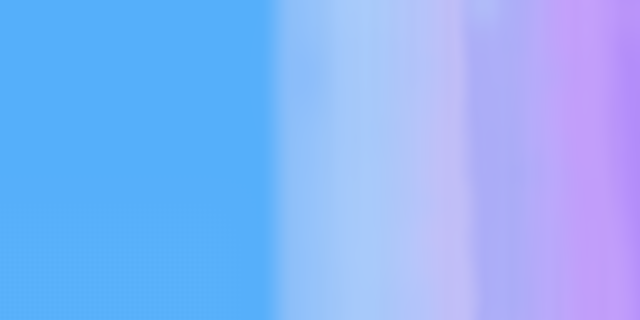
Write a WebGL 2 fragment shader that draws this background.

```glsl
#version 300 es
precision highp float;
// Soft vertical bands running from sky blue through pale lavender to violet.
// Smoothstep ramps are chained along x, their edges bent by value noise,
// then faint glows, streaks and a fine weave are laid on top.

#define EDGE_WARP 0.014
#define CLOUD_SCALE vec2(9.0, 5.0)
#define CLOUD_GAIN 0.018
#define STREAK_COUNT 70.0
#define STREAK_GAIN 0.010
#define WEAVE_COUNT 64.0
#define WEAVE_GAIN 0.006

uniform vec2 u_resolution;
out vec4 fragColor;

const vec3 SKY = vec3(0.335, 0.685, 0.982);
const vec3 SOFT_BLUE = vec3(0.555, 0.750, 0.978);
const vec3 PALE_BLUE = vec3(0.655, 0.790, 0.980);
const vec3 MIST = vec3(0.705, 0.770, 0.980);
const vec3 PALE_LILAC = vec3(0.755, 0.745, 0.970);
const vec3 PERIWINKLE = vec3(0.675, 0.680, 0.970);
const vec3 LAVENDER = vec3(0.725, 0.660, 0.980);
const vec3 ORCHID = vec3(0.760, 0.620, 0.980);
const vec3 VIOLET = vec3(0.705, 0.555, 0.980);

float hash(vec2 p) {
    return fract(sin(dot(p, vec2(127.1, 311.7))) * 43758.5453);
}

float noise(vec2 p) {
    vec2 cell = floor(p);
    vec2 f = fract(p);
    f = f * f * (3.0 - 2.0 * f);
    float low = mix(hash(cell), hash(cell + vec2(1.0, 0.0)), f.x);
    float high = mix(hash(cell + vec2(0.0, 1.0)), hash(cell + 1.0), f.x);
    return mix(low, high, f.y);
}

float fbm(vec2 p) {
    float sum = 0.0;
    float gain = 0.5;
    for (int i = 0; i < 3; i++) {
        sum += gain * noise(p);
        p = p * 2.0 + 7.3;
        gain *= 0.5;
    }
    return sum / 0.875;
}

// Elliptical falloff: 1 at the centre, fading smoothly outward
float glow(vec2 p, vec2 centre, vec2 radius) {
    vec2 d = (p - centre) / radius;
    return exp(-dot(d, d));
}

// Main colour ramp along x; the right-hand edges lean with height
vec3 bands(vec2 uv, float warp) {
    float x = uv.x;
    float bent = x + warp;
    float lilacEdge = 0.742 - 0.022 * uv.y;
    float orchidEdge = 0.890 - 0.020 * uv.y;
    float violetEdge = 0.985 - 0.030 * smoothstep(0.0, 0.65, uv.y);

    vec3 color = mix(SKY, SOFT_BLUE, smoothstep(0.405, 0.460, x));
    color = mix(color, PALE_BLUE, smoothstep(0.445, 0.570, x));
    color = mix(color, MIST, smoothstep(0.570, 0.660, x));
    color = mix(color, PALE_LILAC, smoothstep(0.640, 0.710, bent));
    color = mix(color, PERIWINKLE, smoothstep(-0.018, 0.018, bent - lilacEdge));
    color = mix(color, LAVENDER, smoothstep(0.790, 0.865, bent));
    color = mix(color, ORCHID, smoothstep(-0.035, 0.030, bent - orchidEdge));
    return mix(color, VIOLET, smoothstep(-0.030, 0.030, bent - violetEdge));
}

void main() {
    vec2 uv = gl_FragCoord.xy / u_resolution;
    float cloud = fbm(uv * CLOUD_SCALE) - 0.5;
    vec3 color = bands(uv, cloud * EDGE_WARP * 2.0);

    // Local tints: blue shade beside the sky edge, pale patch at the top
    color = mix(color, vec3(0.53, 0.73, 0.98), 0.55 * glow(uv, vec2(0.475, 0.76), vec2(0.035, 0.14)));
    color = mix(color, MIST, 0.65 * glow(uv, vec2(0.755, 0.99), vec2(0.030, 0.08)));
    color = mix(color, ORCHID, 0.40 * glow(uv, vec2(0.970, 0.96), vec2(0.060, 0.09)));

    // Cloudy variation and vertical streaks outside the flat sky
    float beyondSky = smoothstep(0.42, 0.52, uv.x);
    float streak = noise(vec2(uv.x * STREAK_COUNT, uv.y * 2.0)) - 0.5;
    color += beyondSky * (cloud * CLOUD_GAIN * vec3(1.0, 0.8, 0.1) + streak * STREAK_GAIN);

    // Fine weave in the lower part of the sky
    float inSky = 1.0 - smoothstep(0.30, 0.42, uv.x);
    float low = 1.0 - smoothstep(0.15, 0.48, uv.y);
    vec2 wave = cos(6.28318 * WEAVE_COUNT * uv * vec2(2.0, 1.0));
    color += inSky * low * (vec3(0.012, 0.008, 0.0) + WEAVE_GAIN * 0.5 * (wave.x + wave.y));

    fragColor = vec4(clamp(color, 0.0, 1.0), 1.0);
}
```
